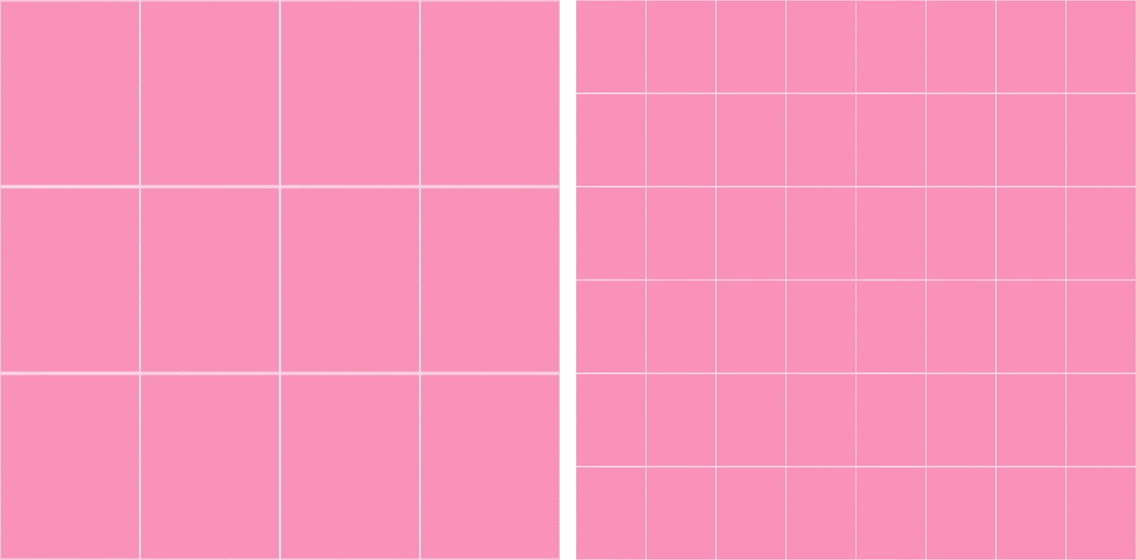
Left: one tile. Right: repeated 2 by 2.
A Shadertoy shader for this pattern:

```glsl
// A flat pink grid of upright panels, four across and three down, parted by fine pale seams.
// Each seam is a narrow flat-topped profile over the distance to the nearest grid line, with
// slanted stitches and a faint mottled mauve fringe; all noise wraps, so the canvas tiles.

const vec2 PANELS = vec2(4.0, 3.0);          // repeats across and down
const vec2 HALF_WIDTH = vec2(0.0021, 0.0033); // upright seams, level seams
const vec2 RIM_AT = vec2(0.0038, 0.0052);    // distance of the dusky rim
const float RIM_SPREAD = 0.0009;
const vec2 RIM_STRENGTH = vec2(0.50, 0.15);
const vec2 FRINGE_REACH = vec2(0.0120, 0.0090);
const float SHADE_REACH = 0.030;             // faint shade left of the uprights
const float STITCHES = 144.0;                // per canvas side
const float SLANT = 130.0;                   // stitch lean across a seam
const float MOTTLE_CELLS = 96.0;
const vec3 PINK = vec3(0.980, 0.570, 0.720);
const vec3 MAUVE = vec3(0.945, 0.580, 0.720);
const vec3 DUSK = vec3(0.890, 0.590, 0.700);
const vec3 PALE = vec3(0.980, 0.680, 0.790);
const vec3 THREAD = vec3(1.000, 0.870, 0.945);

float hash(vec2 p) {
    vec3 q = fract(vec3(p.xyx) * 0.1031);
    q += dot(q, q.yzx + 33.33);
    return fract((q.x + q.y) * q.z);
}

// Value noise over the unit square, repeating at its edges
float wrapNoise(vec2 uv, vec2 cells) {
    vec2 p = uv * cells;
    vec2 i = floor(p), f = fract(p);
    f = f * f * (3.0 - 2.0 * f);
    vec2 a = mod(i, cells), b = mod(i + 1.0, cells);
    return mix(mix(hash(a), hash(vec2(b.x, a.y)), f.x),
               mix(hash(vec2(a.x, b.y)), hash(b), f.x), f.y);
}

void mainImage(out vec4 fragColor, in vec2 fragCoord) {
    vec2 uv = fragCoord / iResolution.xy;

    // Signed offset from the nearest seam in each direction, and its wrapped number
    vec2 offset = (fract(uv * PANELS + 0.5) - 0.5) / PANELS;
    vec2 dist = abs(offset);
    vec2 number = mod(floor(uv * PANELS + 0.5), PANELS);
    float mottle = wrapNoise(uv, vec2(MOTTLE_CELLS));

    // Mottled mauve fringe, with a faint wider shade on the left of each upright
    vec2 fringe = 1.0 - smoothstep(HALF_WIDTH, FRINGE_REACH, dist);
    float shade = step(offset.x, 0.0) * (1.0 - smoothstep(0.0, SHADE_REACH, dist.x));
    float mauve = max(fringe.x, 0.7 * fringe.y) * (0.5 + 0.6 * mottle);
    mauve = max(mauve, 0.35 * shade * (0.4 + mottle));
    vec3 color = mix(PINK, MAUVE, clamp(mauve, 0.0, 1.0));

    // Broken dusky rim beside the seams
    vec2 t = (dist - RIM_AT) / RIM_SPREAD;
    vec2 rim = exp(-0.5 * t * t) * RIM_STRENGTH * (0.4 + 1.2 * mottle);
    color = mix(color, DUSK, max(rim.x, rim.y));

    // Wear; border seams are softer and the middle upright is cleanest
    vec2 wear = vec2(wrapNoise(uv, vec2(4.0, 18.0)), wrapNoise(uv, vec2(18.0, 3.0)));
    float clean = 1.0 - step(0.5, abs(number.x - 0.5 * PANELS.x));
    float firstColumn = 1.0 - step(1.0 / PANELS.x, uv.x);
    vec2 bright = mix(vec2(0.60, 0.60), vec2(1.0 + 0.15 * clean, 0.88), step(0.5, number));
    bright *= 0.85 + 0.25 * wear;

    // Slanted stitches running along each seam, nearly worn away in the first column
    vec2 phase = uv.yx * STITCHES + offset * SLANT;
    vec2 depth = vec2(mix(0.55, 0.10, clean), mix(0.60, 0.15, firstColumn));
    depth *= 0.55 + 0.45 * wear;
    vec2 tone = bright * (1.0 - depth * (0.5 + 0.5 * cos(6.2831853 * phase)));
    vec2 cover = exp(-pow(dist / HALF_WIDTH, vec2(3.0)));

    // Level seams first, uprights over them
    color = mix(color, mix(PALE, THREAD, clamp(tone.y, 0.0, 1.0)), cover.y);
    color = mix(color, mix(PALE, THREAD, clamp(tone.x, 0.0, 1.0)), cover.x);
    fragColor = vec4(color, 1.0);
}
```
